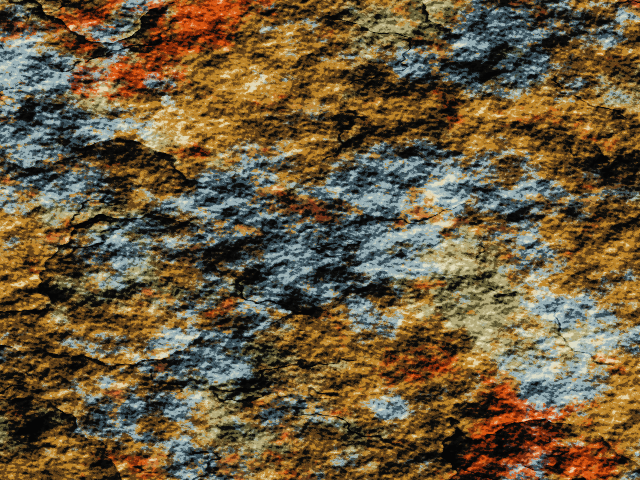
Write a WebGL 1 fragment shader that draws this texture.

```glsl
precision highp float;
uniform vec2 u_resolution;

// Mineral colours: shadow, then middle and light tone of each kind
const vec3 INK = vec3(0.05, 0.05, 0.045);
const vec3 SLATE = vec3(0.23, 0.32, 0.36);
const vec3 ICE = vec3(0.60, 0.69, 0.71);
const vec3 BROWN = vec3(0.39, 0.26, 0.10);
const vec3 OCHRE = vec3(0.74, 0.52, 0.16);
const vec3 OLIVE = vec3(0.40, 0.37, 0.21);
const vec3 CREAM = vec3(0.70, 0.66, 0.47);
const vec3 RUST = vec3(0.50, 0.16, 0.04);
const vec3 EMBER = vec3(0.85, 0.34, 0.07);
const vec3 GLINT = vec3(0.93, 0.91, 0.80);

// Surface
const vec2 GRAIN = vec2(0.8, 1.2);
const vec2 LIGHT_STEP = vec2(-0.003, 0.005);
const float RELIEF_SCALE = 4.5;
const float RELIEF_GAIN = 0.62;
const float SLOPE_CONTRAST = 0.75;
const float GRIT_SCALE = 13.0;
const float GRIT_CONTRAST = 0.14;
const float BROAD_CONTRAST = 0.10;
const float BASE_TONE = 0.58;

// Ledges and cracks
const float LEDGE_COUNT = 4.5;
const float LEDGE_WARP = 0.34;
const float LEDGE_SHADOW = 0.75;
const float LEDGE_LIP = 0.25;
const float EDGE_SOFTNESS = 0.025;
const float CRACK_WIDTH = 0.09;
const float CRACK_DEPTH = 0.45;

vec2 gradientAt(vec2 cell) {
  vec3 v = fract(cell.xyx * vec3(0.1031, 0.1030, 0.0973));
  v += dot(v, v.yzx + 33.33);
  float angle = 6.2832 * fract((v.x + v.y) * v.z);
  return vec2(cos(angle), sin(angle));
}

float gradientNoise(vec2 p) {
  vec2 cell = floor(p);
  vec2 f = p - cell;
  vec2 u = f * f * f * (f * (f * 6.0 - 15.0) + 10.0);
  vec2 e = vec2(1.0, 0.0);
  float a = dot(gradientAt(cell), f);
  float b = dot(gradientAt(cell + e), f - e);
  float c = dot(gradientAt(cell + e.yx), f - e.yx);
  float d = dot(gradientAt(cell + 1.0), f - 1.0);
  return mix(mix(a, b, u.x), mix(c, d, u.x), u.y);
}

// Layered noise scaled to a spread of about one
float fbm(vec2 p, float gain) {
  float sum = 0.0;
  float power = 0.0;
  float amp = 1.0;
  for (int i = 0; i < 6; i++) {
    sum += amp * gradientNoise(p);
    power += amp * amp;
    amp *= gain;
    p = mat2(1.62, 1.22, -1.22, 1.62) * p + 7.3;
  }
  return 4.5 * sum / sqrt(power);
}

// Two soft blots facing each other across the centre
float blots(vec2 p, vec2 centre, vec2 radius) {
  vec2 a = (p - centre) / radius;
  vec2 b = (p + centre) / radius;
  return exp(-dot(a, a)) + exp(-dot(b, b));
}

vec3 mineral(float tone, vec3 middle, vec3 light) {
  vec3 c = mix(INK * 0.4, INK, smoothstep(-0.2, 0.1, tone));
  c = mix(c, middle, smoothstep(0.10, 0.44, tone));
  c = mix(c, light, smoothstep(0.44, 0.76, tone));
  return mix(c, GLINT, 0.8 * smoothstep(0.82, 1.25, tone));
}

void main() {
  vec2 p = (gl_FragCoord.xy - 0.5 * u_resolution) / u_resolution.y;
  vec2 q = p * GRAIN;
  float broad = fbm(q * 3.0 + 41.0, 0.55);
  float drift = fbm(q * 3.4 + 17.0, 0.6);
  float grit = fbm(q * GRIT_SCALE + 5.0, 0.85);
  vec2 ragged = p + 0.045 * vec2(broad, drift);

  // Mineral zones
  float slab = blots(ragged, vec2(0.17, 0.05), vec2(0.26, 0.14))
             + blots(ragged, vec2(0.30, 0.42), vec2(0.24, 0.10));
  float frost = blots(ragged, vec2(0.52, -0.25), vec2(0.18, 0.19));
  float chalk = blots(ragged, vec2(0.29, -0.10), vec2(0.17, 0.12));
  float ember = blots(ragged, vec2(0.38, -0.41), vec2(0.22, 0.10));
  float patchy = fbm(q * 5.0 + 63.0, 0.7);
  float fleck = fbm(q * 8.0 + 29.0, 0.75);

  // Relief lit from the upper left
  float height = fbm(q * RELIEF_SCALE, RELIEF_GAIN);
  float slope = height - fbm((p + LIGHT_STEP) * GRAIN * RELIEF_SCALE, RELIEF_GAIN);
  float tone = BASE_TONE + SLOPE_CONTRAST * slope + GRIT_CONTRAST * grit
             + BROAD_CONTRAST * broad - 0.14 * slab + 0.13 * (frost + chalk);

  // Overhanging ledges: bright lip above, fading shadow below
  float stratum = fract(p.y * LEDGE_COUNT + LEDGE_WARP * fbm(q * 2.3 + 87.0, 0.5));
  float below = 1.0 - stratum;
  float broken = smoothstep(-0.6, 0.7, fbm(q * 1.9 + 9.0, 0.5))
               * (1.0 - 0.75 * min(slab, 1.0));
  float lip = broken * exp(-stratum * 20.0) * smoothstep(0.0, EDGE_SOFTNESS, stratum);
  float shade = broken * exp(-below * 6.0) * smoothstep(0.0, EDGE_SOFTNESS, below);
  float vein = abs(fbm(q * vec2(2.2, 3.2) + 53.0, 0.5));
  float crack = (1.0 - smoothstep(0.0, CRACK_WIDTH, vein)) * smoothstep(-0.2, 0.8, drift);
  tone += LEDGE_LIP * lip - LEDGE_SHADOW * shade - CRACK_DEPTH * crack;

  // Blend the minerals
  float cool = smoothstep(-0.35, 0.35, 1.5 * (slab + frost) - 0.72
             + 0.5 * patchy + 0.25 * grit - 0.8 * (lip + shade) - 0.5 * chalk);
  float pale = smoothstep(-0.3, 0.4, 1.5 * chalk - 0.6 + 0.5 * drift + 0.2 * grit);
  float red = smoothstep(0.35, 0.9, ember + 0.28 * fleck);
  float gold = smoothstep(0.8, 1.5, fleck + 0.3 * grit);
  vec3 warm = mineral(tone, mix(BROWN, RUST, red), mix(OCHRE, EMBER, red));
  vec3 color = mix(warm, mineral(tone, OLIVE, CREAM), pale * (1.0 - red));
  color = mix(color, mineral(tone, SLATE, ICE), cool);
  color = mix(color, warm, 0.85 * gold);
  gl_FragColor = vec4(color, 1.0);
}
```
